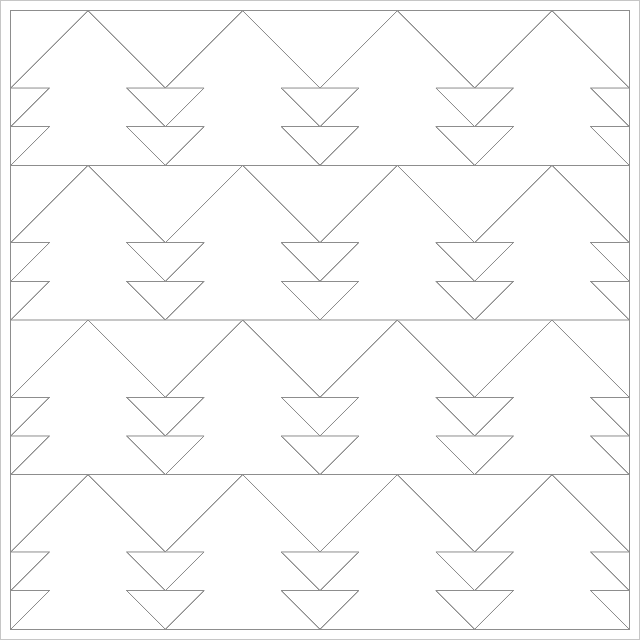
Write a WebGL 2 fragment shader that draws this pattern.

```glsl
#version 300 es
precision highp float;
// Line drawing of a quilt: a 4 by 4 grid of fir trees, thin black on white.
// Each mirrored cell is a roof plus two small triangles built from segment
// distances; a frame surrounds the grid and a hairline runs along the edge.

uniform vec2 u_resolution;
out vec4 fragColor;

const float REPEATS = 4.0;
const float FRAME_HALF = 0.4833;   // half the side of the framed grid
const float EDGE_HALF = 0.5;       // half the side of the sheet
const float LINE_WIDTH = 0.0007;
const vec3 PAPER = vec3(1.0);
const vec3 INK = vec3(0.0);

float segmentDistance(vec2 p, vec2 a, vec2 b) {
  vec2 ab = b - a;
  float t = clamp(dot(p - a, ab) / dot(ab, ab), 0.0, 1.0);
  return length(p - a - ab * t);
}

// Distance to the outline of a centred square.
float squareOutline(vec2 p, float halfSide) {
  return abs(max(abs(p.x), abs(p.y)) - halfSide);
}

// Half of a triangle standing on its tip, cut along its axis x = 0.
float halfTriangle(vec2 p, vec2 tip, float size) {
  vec2 corner = tip + vec2(size);
  float side = segmentDistance(p, tip, corner);
  float top = segmentDistance(p, vec2(tip.x, corner.y), corner);
  return min(side, top);
}

// Distance to the lines of one unit cell with the tree in its middle.
float treeCell(vec2 cell) {
  vec2 p = vec2(0.5 - abs(cell.x - 0.5), cell.y);
  float d = min(p.y, 1.0 - p.y);                                 // row lines
  d = min(d, segmentDistance(p, vec2(0.0, 0.5), vec2(0.5, 1.0))); // roof
  for (int i = 0; i < 2; i++) {
    d = min(d, halfTriangle(p, vec2(0.0, 0.25 * float(i)), 0.25));
  }
  return d;
}

// Share of a pixel covered by a line of the given width.
float lineCoverage(float d, float width, float pixel) {
  float center = d / pixel;
  float halfWidth = 0.5 * width / pixel;
  float upper = min(center + halfWidth, 0.5);
  float lower = max(center - halfWidth, -0.5);
  return clamp(upper - lower, 0.0, 1.0);
}

void main() {
  // Centred square sheet, one unit wide.
  float shortSide = min(u_resolution.x, u_resolution.y);
  vec2 p = (gl_FragCoord.xy - 0.5 * u_resolution) / shortSide;

  // Frame and sheet edge.
  float d = min(squareOutline(p, FRAME_HALF), squareOutline(p, EDGE_HALF));

  // Trees, only inside the frame.
  if (max(abs(p.x), abs(p.y)) < FRAME_HALF) {
    float cellSize = 2.0 * FRAME_HALF / REPEATS;
    vec2 cell = fract((p + FRAME_HALF) / cellSize);
    d = min(d, treeCell(cell) * cellSize);
  }

  float ink = lineCoverage(d, LINE_WIDTH, 1.0 / shortSide);
  fragColor = vec4(mix(PAPER, INK, ink), 1.0);
}
```
